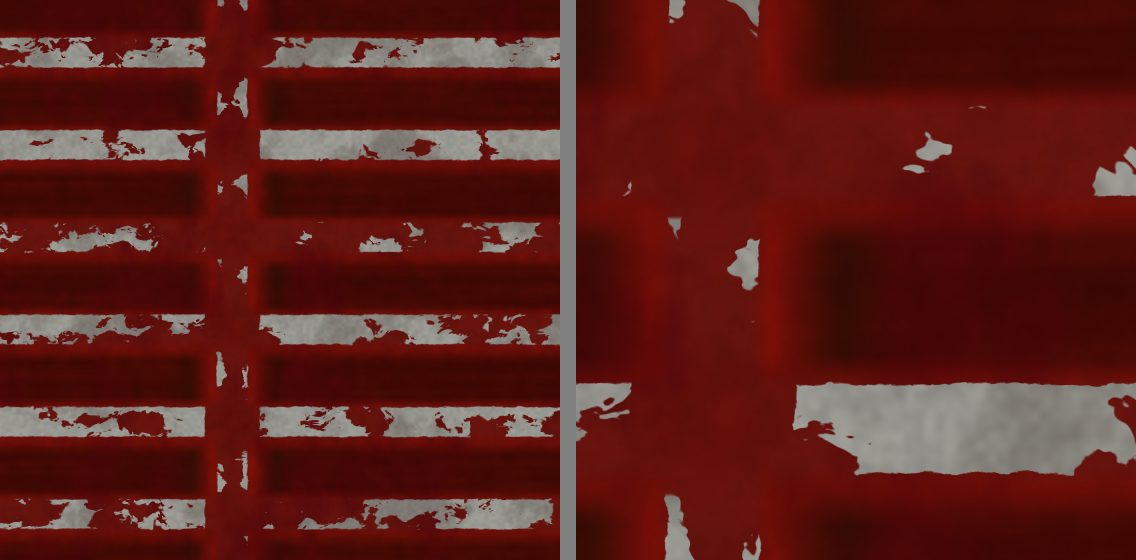
Left, the full canvas; right, a detail of the centre.
Give the GLSL for this texture, as a Shadertoy shader.

```glsl
// Red ribbed metal: six horizontal ridges crossed by one upright rail.
// Smooth profiles shade the grooves between ridges; thresholded noise
// chips the pale paint, with its own amount of wear on each ridge and gap.

const float ROW_START = 0.082;    // height of the lowest ridge
const float ROW_STEP = 0.1648;    // distance between ridges
const float RAIL_X = 0.415;       // centre of the upright rail
const float STRIPE_HALF = 0.0265; // half height of a painted stripe
const float RAIL_HALF = 0.027;    // half width of the rail paint

const vec3 RIDGE_RED = vec3(0.395, 0.072, 0.052);
const vec3 GLOW_RED = vec3(0.420, 0.052, 0.028);
const vec3 GROOVE_RED = vec3(0.258, 0.034, 0.014);
const vec3 CORNER_DARK = vec3(0.185, 0.050, 0.012);
const vec3 WINE_STAIN = vec3(0.300, 0.015, 0.035);
const vec3 PAINT_LIGHT = vec3(0.600, 0.600, 0.575);
const vec3 PAINT_GRIMY = vec3(0.490, 0.470, 0.445);

// Share of paint left, from the bottom up
const float STRIPE_COVER[6] = float[](0.42, 0.70, 0.55, 0.10, 0.88, 0.62);
const float GAP_COVER[7] = float[](0.08, 0.22, 0.50, 0.14, 0.08, 0.44, 0.10);

float hash(vec2 p) {
    vec3 q = fract(vec3(p.xyx) * 0.1031);
    q += dot(q, q.yzx + 33.33);
    return fract((q.x + q.y) * q.z);
}

float valueNoise(vec2 p) {
    vec2 i = floor(p), f = fract(p);
    f = f * f * (3.0 - 2.0 * f);
    return mix(mix(hash(i), hash(i + vec2(1, 0)), f.x),
               mix(hash(i + vec2(0, 1)), hash(i + vec2(1, 1)), f.x), f.y);
}

float fbm(vec2 p, float gain) {
    float sum = 0.0, total = 0.0, weight = 1.0;
    for (int i = 0; i < 5; i++) {
        sum += weight * valueNoise(p);
        total += weight;
        weight *= gain;
        p = mat2(1.6, 1.2, -1.2, 1.6) * p + 7.3;
    }
    return sum / total;
}

float bell(float x, float width) {
    return exp(-x * x / (width * width));
}

// Soft-edged mask of where a signed distance is negative
float inside(float d, float blur) {
    return 1.0 - smoothstep(-blur, blur, d);
}

// Paint that survives for a given cover; bonus favours some places
float chips(float n, float cover, float bonus, float blur) {
    return smoothstep(-blur, blur, n + bonus - 0.5 - 0.38 * (0.5 - cover));
}

// Bare metal: v is the signed offset from the nearest ridge in row steps
vec3 metal(vec2 p, float v, float railDist) {
    float below = smoothstep(0.19, 0.37, -v);
    float above = smoothstep(0.15, 0.28, v);
    float dark = below + above;
    float awayFromRail = smoothstep(0.033, 0.080, railDist);
    float ridge = inside(abs(v) - 0.17, 0.05);
    float lines = fbm(vec2(p.x * 3.0, p.y * 70.0), 0.5);

    vec3 red = mix(GLOW_RED, RIDGE_RED, ridge);
    red = mix(red, RIDGE_RED, inside(railDist - 0.028, 0.008));
    red = mix(red, GLOW_RED * 0.90, 0.6 * bell(railDist, 0.045) * bell(v, 0.25));
    red += vec3(0.045, 0.005, 0.0) * bell(railDist - 0.035, 0.008) * dark;

    vec3 groove = GROOVE_RED * (0.86 + 0.28 * lines);
    groove = mix(groove, CORNER_DARK, 0.75 * bell(railDist - 0.070, 0.028));
    red = mix(red, groove, dark * awayFromRail);

    float stain = smoothstep(0.48, 0.72, fbm(p * vec2(9.0, 6.0) + 31.0, 0.6));
    red = mix(red, WINE_STAIN, 0.5 * stain);
    return red * (0.88 + 0.24 * fbm(p * 45.0 + 5.0, 0.65));
}

void mainImage(out vec4 fragColor, in vec2 fragCoord) {
    vec2 p = fragCoord / iResolution.xy;
    float pixel = 1.0 / iResolution.y;
    float phase = (p.y - ROW_START) / ROW_STEP;
    float row = floor(phase + 0.5);
    float v = phase - row;
    float railDist = abs(p.x - RAIL_X);

    // Chipping noise, warped for ragged flakes
    vec2 warp = vec2(valueNoise(p * 40.0), valueNoise(p * 40.0 + 19.0)) - 0.5;
    vec2 q = p + 0.016 * warp;
    float flakes = fbm(q * vec2(15.0, 21.0) + 3.0, 0.64);
    float blur = 0.7 * fwidth(flakes) + 0.004;
    float ragged = 0.006 * (fbm(p * 70.0 + 11.0, 0.6) - 0.5);

    // Horizontal stripes, broken off beside the rail
    float across = abs(v) * ROW_STEP;
    float stripe = inside(across - STRIPE_HALF + ragged, pixel)
                 * inside(0.049 - railDist + ragged, pixel);
    float rim = 0.05 * smoothstep(0.4, 0.9, across / STRIPE_HALF);
    float nearRail = 0.07 * exp(-railDist / 0.10);
    float stripeCover = STRIPE_COVER[clamp(int(row), 0, 5)];
    float paint = stripe * chips(flakes, stripeCover, rim - nearRail, blur);

    // Flakes on the rail, strongest along its two sides within each gap
    float toGap = 0.5 - abs(v);
    float rail = inside(railDist - RAIL_HALF + ragged, pixel) * inside(toGap - 0.26, 0.01);
    float sides = 0.15 * smoothstep(0.25, 0.9, railDist / RAIL_HALF) - 0.08;
    float gapCover = GAP_COVER[clamp(int(floor(phase)) + 1, 0, 6)];
    float fade = 0.10 * smoothstep(0.08, 0.26, toGap);
    paint = max(paint, rail * chips(flakes, gapCover, sides - fade, blur));

    // Grime on the paint
    float grime = smoothstep(0.35, 0.70, fbm(p * 13.0 + 47.0, 0.6));
    vec3 paintColor = mix(PAINT_LIGHT, PAINT_GRIMY, grime);
    paintColor *= 0.95 + 0.10 * valueNoise(p * 160.0);

    fragColor = vec4(mix(metal(p, v, railDist), paintColor, paint), 1.0);
}
```
